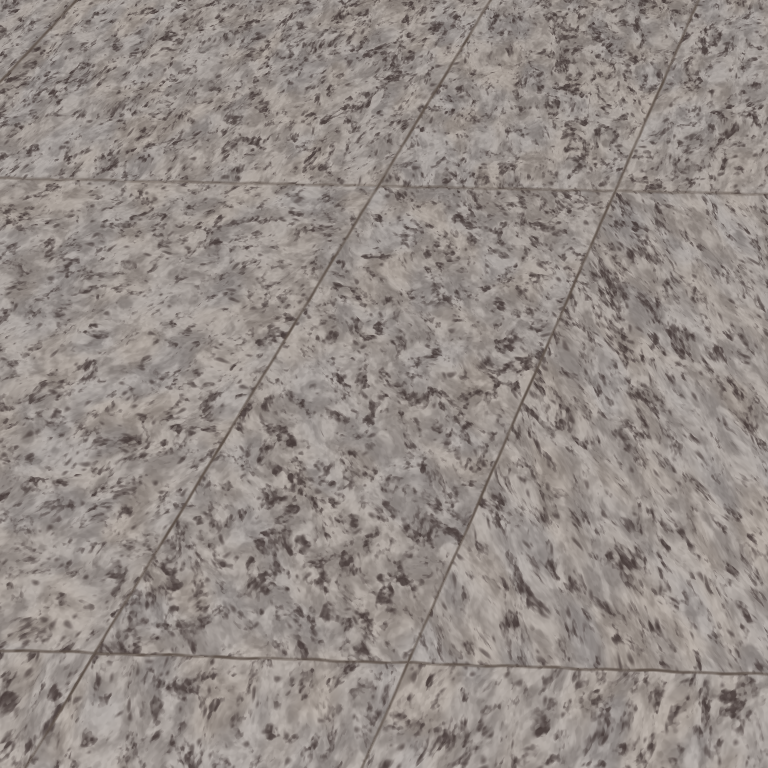
Reproduce this texture procedurally as a Shadertoy shader.

```glsl
const vec3 PALE = vec3(0.690, 0.660, 0.638);
const vec3 GREY = vec3(0.545, 0.514, 0.496);
const vec3 MINERAL = vec3(0.275, 0.232, 0.225);
const vec3 GROUT = vec3(0.365, 0.320, 0.290);

// Floor to canvas projection; one unit is one narrow slab
const mat3 FLOOR_TO_CANVAS = mat3(
    0.4038, -0.0140, -0.0071,
    0.5294,  0.8558,  0.3269,
    0.1237,  0.1497,  1.0);

vec3 hash3(vec2 p) {
    vec3 q = fract(p.xyx * vec3(0.1031, 0.1030, 0.0973));
    q += dot(q, q.yxz + 33.33);
    return fract((q.xxy + q.yzz) * q.zyx);
}

mat2 rotation(float angle) {
    float c = cos(angle), s = sin(angle);
    return mat2(c, -s, s, c);
}

// Soft cellular noise: random cell values blended by distance
float softCells(vec2 p) {
    vec2 cell = floor(p);
    float sum = 0.0, total = 0.0;
    for (int y = -1; y <= 1; y++)
    for (int x = -1; x <= 1; x++) {
        vec2 corner = cell + vec2(x, y);
        vec3 h = hash3(corner);
        vec2 d = corner + h.xy - p;
        float weight = exp(-5.0 * dot(d, d));
        sum += weight * h.z;
        total += weight;
    }
    return sum / total;
}

float layeredCells(vec2 p, int layers) {
    float sum = 0.0, total = 0.0, weight = 1.0;
    for (int i = 0; i < layers; i++) {
        sum += weight * softCells(p);
        total += weight;
        weight *= 0.65;
        p = rotation(0.6) * p * 1.93 + 17.3;
    }
    return sum / total;
}

// Sparse small grains of random size
float grains(vec2 p, float density) {
    vec2 cell = floor(p);
    float cover = 0.0;
    for (int y = -1; y <= 1; y++)
    for (int x = -1; x <= 1; x++) {
        vec2 corner = cell + vec2(x, y);
        vec3 h = hash3(corner + 71.0);
        float radius = 0.42 * (1.0 - h.z / density);
        float d = length(corner + h.xy - p);
        cover = max(cover, 1.0 - smoothstep(radius - 0.25, radius + 0.25, d));
    }
    return cover;
}

vec3 granite(vec2 p, float fleck) {
    p += 0.003 * sin(p.yx * 71.0 + 2.0 * sin(p * 43.0));
    float cluster = layeredCells(p * 13.0, 2) - 0.5;
    float mottle = layeredCells(p * 52.0 + 5.0, 3);
    float dark = layeredCells(p * 84.0 + 40.0, 3);
    float tint = softCells(p * 24.0 + 90.0) - 0.5;

    vec3 color = mix(PALE, GREY, smoothstep(0.27, 0.76, mottle + 0.12 * cluster));
    color += tint * vec3(0.018, 0.004, -0.014);
    float mineral = smoothstep(0.51, 0.88, dark + 0.22 * cluster);
    color = mix(color, MINERAL, 0.9 * mineral);
    float speck = grains(p * 105.0 + 0.25 * sin(p.yx * 260.0), 0.10);
    color = mix(color, MINERAL, fleck * speck);
    return color + 0.06 * (softCells(p * 270.0) - 0.5);
}

// Canvas distance for a floor coordinate offset
float canvasDistance(float offset, float coordinate) {
    return offset / (length(vec2(dFdx(coordinate), dFdy(coordinate))) * iResolution.y);
}

float seam(float d, float halfWidth) {
    float softness = max(1.0 / iResolution.y, 0.0016);
    return 1.0 - smoothstep(halfWidth - softness, halfWidth + softness, d);
}

void mainImage(out vec4 fragColor, in vec2 fragCoord) {
    vec2 uv = fragCoord / iResolution.xy;
    vec3 projected = inverse(FLOOR_TO_CANVAS) * vec3(uv, 1.0);
    vec2 ground = projected.xy / projected.z;

    // Columns alternate one and two units wide
    float across = mod(ground.x, 3.0);
    vec2 slab = vec2(2.0 * floor(ground.x / 3.0) + step(1.0, across), floor(ground.y));
    vec3 seed = hash3(slab + 20.0);

    // Each slab has its own grain direction and stretch
    float side = min(abs(slab.x), 1.0);
    float angle = mix(-0.35 - 0.75 * slab.x, 0.75, min(abs(slab.y), 1.0));
    vec2 stone = vec2(0.41 * ground.x + 0.40 * ground.y, 0.62 * ground.y);
    stone = rotation(angle + 0.3 * (seed.x - 0.5)) * stone;
    stone *= mix(vec2(0.88, 1.08), vec2(0.74, 1.2), side);
    vec3 color = granite(stone + 4.0 + 9.0 * seed.yz, 0.6);
    color *= mix(1.02, 0.965, uv.y) + 0.02 * (seed.y - 0.5);

    // Thin seams with slight wobble and wear
    vec2 wobble = 0.0007 * (sin(ground.yx * 17.0) + sin(ground.yx * 41.0 + 1.0));
    float column = mod(ground.x + wobble.x, 3.0);
    float toColumn = min(min(column, 3.0 - column), abs(column - 1.0));
    float row = ground.y + wobble.y;
    float toRow = abs(row - round(row));
    float wear = 0.55 + 0.6 * softCells(ground * 32.0 + 50.0);
    float columnSeam = seam(canvasDistance(toColumn, ground.x), 0.0016);
    float rowSeam = seam(canvasDistance(toRow, ground.y), 0.0018);
    rowSeam *= mix(0.9, 0.55, clamp(ground.y, 0.0, 1.0));
    color = mix(color, GROUT, min(1.0, wear * max(columnSeam, rowSeam)));

    fragColor = vec4(clamp(color, 0.0, 1.0), 1.0);
}
```
